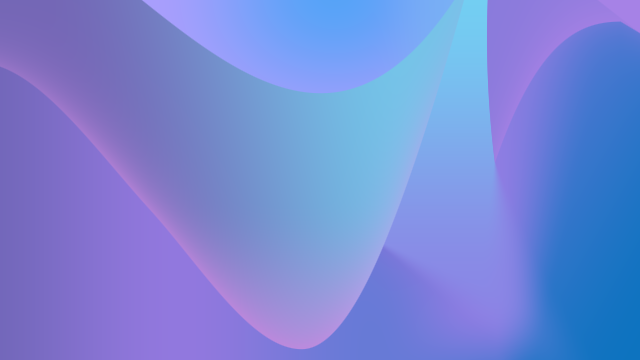
Write a Shadertoy shader that draws this background.

```glsl
// Cubic from a to b with end slopes, extended by straight lines
float cubic(float x, vec2 a, vec2 b, float slopeA, float slopeB) {
    float w = b.x - a.x;
    float t = clamp((x - a.x) / w, 0.0, 1.0);
    float s = 1.0 - t;
    float y = a.y * s * s * (1.0 + 2.0 * t) + b.y * t * t * (3.0 - 2.0 * t);
    y += w * t * s * (slopeA * s - slopeB * t);
    return y + slopeA * min(x - a.x, 0.0) + slopeB * max(x - b.x, 0.0);
}

float upperRim(float x) {
    vec2 low = vec2(0.891, 0.741);
    return x < low.x ? cubic(x, vec2(0.394, 1.0), low, -0.8, 0.0)
                     : cubic(x, low, vec2(1.262, 1.0), 0.0, 1.5);
}

float lowerRim(float x) {
    vec2 bend = vec2(0.417, 0.417), tip = vec2(0.838, 0.03), rise = vec2(1.065, 0.317);
    if (x < bend.x) return cubic(x, vec2(0.0, 0.815), bend, -0.35, -1.1);
    if (x < tip.x) return cubic(x, bend, tip, -1.1, 0.0);
    if (x < rise.x) return cubic(x, tip, rise, 0.0, 2.4);
    return cubic(x, rise, vec2(1.289, 1.0), 2.4, 3.6);
}

float finRim(float x) {
    return cubic(x, vec2(1.375, 0.549), vec2(1.724, 0.94), 2.9, 0.0)
         - 0.6 * max(x - 1.724, 0.0);
}

float cover(float d) {
    return clamp(0.5 + d / max(fwidth(d), 1e-5), 0.0, 1.0);
}

vec3 backdrop(vec2 p) {
    // Violet floor turning blue toward the middle
    vec3 floorColor = mix(vec3(0.44, 0.40, 0.72), vec3(0.57, 0.47, 0.87),
                          smoothstep(-0.1, 0.5, p.x));
    floorColor = mix(floorColor, vec3(0.40, 0.48, 0.84), smoothstep(0.5, 1.05, p.x));
    float fold = p.y - 0.317 + 0.64 * (p.x - 1.065);
    floorColor = mix(floorColor, vec3(0.52, 0.46, 0.86),
                     0.7 * exp(-abs(fold) / 0.09) * smoothstep(0.85, 1.1, p.x));

    // Deep blue on the right with a soft violet ridge
    float depth = smoothstep(0.0, 1.0, (p.x - 1.3) * 1.2 + (0.6 - p.y) * 0.7);
    vec3 blue = mix(vec3(0.33, 0.47, 0.83), vec3(0.05, 0.45, 0.75), depth);
    float ridge = 1.0 - smoothstep(1.37, 1.5 + 0.22 * p.y, p.x);
    vec3 side = mix(blue, vec3(0.56, 0.49, 0.89), ridge * smoothstep(-0.15, 0.15, p.y));
    side = mix(side, vec3(0.52, 0.49, 0.87), 0.5 * exp(-abs(finRim(p.x) - p.y) / 0.06)
               * smoothstep(1.37, 1.45, p.x));
    return mix(floorColor, side, smoothstep(1.05, 1.37, p.x));
}

vec3 sheet(vec2 p) {
    vec3 color = mix(vec3(0.45, 0.40, 0.71), vec3(0.45, 0.77, 0.91),
                     smoothstep(0.09, 1.1, p.x - 0.25 * (1.0 - p.y)));
    // Pink light along the lower rim and in the tip
    float slope = (lowerRim(p.x + 0.005) - lowerRim(p.x - 0.005)) / 0.01;
    float d = max(p.y - lowerRim(p.x), 0.0) / length(vec2(1.0, slope));
    vec3 glow = mix(vec3(0.77, 0.53, 0.87), vec3(0.67, 0.66, 0.93),
                    smoothstep(0.85, 1.1, p.x));
    color = mix(color, vec3(0.77, 0.56, 0.89), 0.6 * smoothstep(0.45, 0.0, p.y));
    float strength = mix(0.45, 0.75, smoothstep(0.0, 0.4, p.x))
                   * (1.0 - 0.8 * smoothstep(0.5, 1.0, p.y) * smoothstep(0.9, 1.2, p.x));
    return mix(color, glow, strength * exp(-d / 0.055));
}

vec3 sky(vec2 p) {
    float d = length((p - vec2(0.93, 1.02)) * vec2(1.0, 1.2));
    vec3 color = mix(vec3(0.34, 0.64, 0.97), vec3(0.66, 0.62, 0.99),
                     smoothstep(0.0, 0.52, d));
    return mix(color, vec3(0.44, 0.71, 0.95), 0.7 * smoothstep(1.03, 1.25, p.x));
}

void mainImage(out vec4 fragColor, in vec2 fragCoord) {
    vec2 p = fragCoord / iResolution.y;
    p.x += 0.5 * (16.0 / 9.0 - iResolution.x / iResolution.y);
    vec3 color = backdrop(p);

    // Cyan veil, fading below
    float finEdge = 1.353 + 0.18 * (p.y - 0.896) * (p.y - 0.896);
    float blur = 0.002 + 0.3 * max(0.55 - p.y, 0.0);
    float foldBlur = 0.01 + 0.25 * max(p.x - 1.065, 0.0);
    float fold = p.y - 0.317 + 0.64 * (p.x - 1.065);
    float veil = smoothstep(-blur, blur, finEdge - p.x)
               * smoothstep(-foldBlur, foldBlur, fold);
    vec3 veilColor = mix(vec3(0.54, 0.53, 0.90), vec3(0.45, 0.81, 0.95),
                         smoothstep(0.15, 1.05, p.y));
    color = mix(color, veilColor, veil * step(1.0, p.x));

    // Violet fin and its pink corner
    float finHeight = p.y - finRim(p.x);
    vec3 finColor = mix(vec3(0.54, 0.48, 0.86), vec3(0.63, 0.50, 0.89),
                        exp(-max(finHeight, 0.0) / 0.13));
    float corner = p.x - 1.66 - 1.28 * (1.0 - p.y);
    finColor = mix(finColor, vec3(0.65, 0.51, 0.90), cover(corner));
    color = mix(color, finColor, cover(p.x - finEdge) * cover(finHeight));

    // Central sheet and the sky above it
    color = mix(color, sheet(p), cover(p.y - lowerRim(p.x)));
    color = mix(color, sky(p), cover(p.y - upperRim(p.x)));
    fragColor = vec4(color, 1.0);
}
```
